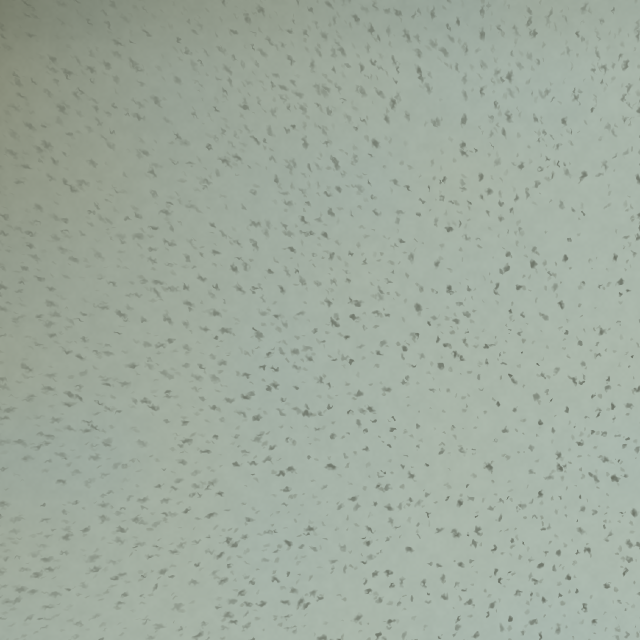
Reproduce this texture procedurally as a WebGL 1 fragment shader.

```glsl
precision highp float;
// Pale grey-green speckled surface, sharp at lower right and smeared towards the upper left.
uniform vec2 u_resolution;

float hash(vec2 p) {
  vec3 q = fract(vec3(p.xyx) * 0.1031);
  q += dot(q, q.yzx + 33.33);
  return fract((q.x + q.y) * q.z);
}

float noise(vec2 p) {
  vec2 i = floor(p), f = fract(p);
  f = f * f * (3.0 - 2.0 * f);
  return mix(mix(hash(i), hash(i + vec2(1.0, 0.0)), f.x),
             mix(hash(i + vec2(0.0, 1.0)), hash(i + 1.0), f.x), f.y);
}

// Coverage of one jittered layer of grains, stretched along the radial smear
float specks(vec2 p, float cells, float radius, float density, float seed) {
  vec2 home = floor(p * cells);
  vec2 wobble = vec2(noise(p * 230.0 + seed), noise(p * 230.0 + seed + 57.0)) - 0.5;
  float cover = 0.0;
  for (int y = -1; y <= 1; y++) {
    for (int x = -1; x <= 1; x++) {
      vec2 cell = home + vec2(float(x), float(y));
      vec2 key = cell + seed;
      vec2 center = (cell + vec2(hash(key + 11.3), hash(key + 47.9))) / cells;
      float clump = noise(center * 13.0 + seed);
      float present = step(hash(key + 83.1), density * (0.45 + 1.1 * clump));

      // Smear points away from the sharp focus and grows with distance
      vec2 away = center - vec2(0.88, 0.28);
      float blur = smoothstep(0.1, 1.0, length(away));
      float angle = atan(away.y, away.x) + (hash(key + 29.7) - 0.5) * mix(2.2, 0.5, blur);
      vec2 axis = vec2(cos(angle), sin(angle));
      vec2 d = p - center + wobble * radius * 1.3;
      d = vec2(dot(d, axis), dot(d, vec2(-axis.y, axis.x)));
      float size = radius * mix(0.6, 1.25, hash(key + 61.7));
      d /= size * vec2(1.25 + 0.9 * blur, 0.85);

      float strength = mix(0.4, 1.0, hash(key + 5.3)) * mix(1.0, 0.55, blur);
      float grain = 1.0 - smoothstep(0.3 - 0.2 * blur, 1.35, length(d));
      cover = max(cover, grain * strength * present);
    }
  }
  return cover;
}

void main() {
  vec2 p = gl_FragCoord.xy / u_resolution;

  // Broad light falling off to the upper left
  float light = 1.0 - exp(-3.2 * (0.6 * p.x + 0.4 * (1.0 - p.y)));
  vec3 color = mix(vec3(0.505, 0.525, 0.455), vec3(0.68, 0.735, 0.695), light);
  color -= 0.03 * smoothstep(0.88, 1.0, p.y);

  // Slight warm and cool patches, and fine surface mottling
  color += vec3(0.012, 0.002, -0.012) * (noise(p * 7.0 + 3.0) - 0.5);
  color += 0.014 * (noise(p * 70.0) - 0.5) + 0.01 * (noise(p * 190.0) - 0.5);

  // Faint small grains under the darker, larger ones
  float faint = specks(p, 58.0, 0.0030, 0.50, 131.0);
  float dark = specks(p, 42.0, 0.0044, 0.62, 17.0);
  color = mix(color, vec3(0.44, 0.46, 0.40), faint * 0.45);
  color = mix(color, vec3(0.34, 0.36, 0.31), dark * 0.75);

  gl_FragColor = vec4(color, 1.0);
}
```
